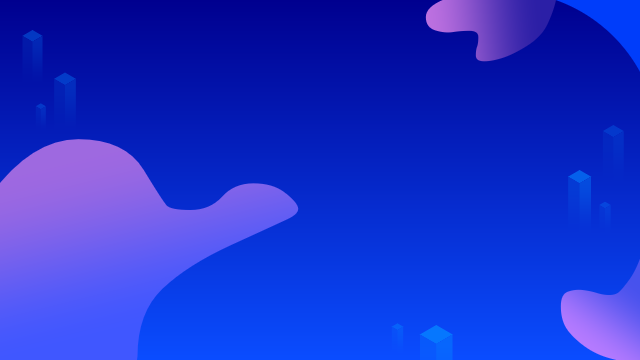
Give the GLSL for this background, as a Shadertoy shader.

```glsl
const vec2 GRID = vec2(768.0, 432.0);
const int KNOTS = 15;
const int STEPS = 8;
const int PILLARS = 8;

const vec3 SKY_TOP = vec3(0.0, 0.0, 0.56);
const vec3 SKY_BOTTOM = vec3(0.04, 0.30, 1.0);
const vec3 CORNER_BLUE = vec3(0.0, 0.24, 0.98);
const vec3 PILLAR_BLUE = vec3(0.02, 0.50, 1.0);
const vec3 HILL_MAUVE = vec3(0.62, 0.41, 0.88);
const vec3 HILL_BLUE = vec3(0.25, 0.34, 1.0);
const vec3 DROP_PINK = vec3(0.74, 0.44, 0.88);
const vec3 DROP_INDIGO = vec3(0.17, 0.12, 0.65);
const vec3 WAVE_LILAC = vec3(0.71, 0.48, 1.0);
const vec3 WAVE_BLUE = vec3(0.28, 0.32, 0.93);

const vec2 ARC_CENTER = vec2(605.0, 175.0);
const float ARC_RADIUS = 185.6;
const float ROOF_SLOPE = 0.58;
const float PILLAR_LENGTH = 5.2;
const float LEFT_FACE = 0.35;
const float RIGHT_FACE = 0.65;

// Spline handles of the three soft shapes, on the design grid
const vec2 HILL[KNOTS] = vec2[](
    vec2(-60, 300), vec2(38, 167), vec2(150, 167), vec2(195, 241), vec2(205, 252),
    vec2(252, 252), vec2(281, 220), vec2(327, 220), vec2(355, 241), vec2(360, 256),
    vec2(330, 270), vec2(225, 318), vec2(165, 375), vec2(165, 480), vec2(-60, 500));
const vec2 DROP[KNOTS] = vec2[](
    vec2(556, -10), vec2(511, 8), vec2(511, 33), vec2(534, 40), vec2(553, 37),
    vec2(574, 37), vec2(574, 52), vec2(571, 60), vec2(571, 73), vec2(588, 74),
    vec2(615, 66), vec2(650, 44), vec2(664, 14), vec2(670, -12), vec2(660, -60));
const vec2 WAVE[KNOTS] = vec2[](
    vec2(775, 290), vec2(763, 325), vec2(746, 348), vec2(738, 354), vec2(724, 354),
    vec2(708, 349), vec2(690, 347), vec2(673, 353), vec2(673, 382), vec2(684, 402),
    vec2(712, 424), vec2(745, 434), vec2(790, 440), vec2(830, 400), vec2(810, 300));

// Pillars: apex x, apex y, half width, strength
const vec4 PILLAR[PILLARS] = vec4[](
    vec4(39, 36, 12, 0.40), vec4(78, 87, 13, 0.38), vec4(49, 124, 6, 0.32),
    vec4(736, 150, 12.5, 0.28), vec4(695.5, 204, 13.7, 0.65), vec4(726, 242, 6.8, 0.30),
    vec4(477, 388, 6.8, 0.50), vec4(523.5, 390, 19.5, 0.85));

float coverage(float d, float pixel) {
    return clamp(0.5 - d / pixel, 0.0, 1.0);
}

// Signed distance to a closed quadratic B-spline
float splineShape(vec2 p, vec2 knots[KNOTS]) {
    float nearest = 1e9;
    float side = 1.0;
    for (int i = 0; i < KNOTS; i++) {
        vec2 handle = knots[i];
        vec2 start = 0.5 * (knots[(i + KNOTS - 1) % KNOTS] + handle);
        vec2 end = 0.5 * (handle + knots[(i + 1) % KNOTS]);
        vec2 a = start;
        for (int j = 1; j <= STEPS; j++) {
            float t = float(j) / float(STEPS);
            vec2 b = mix(mix(start, handle, t), mix(handle, end, t), t);
            vec2 edge = b - a;
            vec2 q = p - a;
            vec2 gap = q - edge * clamp(dot(q, edge) / dot(edge, edge), 0.0, 1.0);
            nearest = min(nearest, dot(gap, gap));
            // Each crossing of a horizontal ray flips the side
            if ((a.y > p.y) != (b.y > p.y) && q.x < edge.x * q.y / edge.y) side = -side;
            a = b;
        }
    }
    return side * sqrt(nearest);
}

// Opacity of a pillar with a rhombic roof and fading faces
float pillarAlpha(vec2 p, vec4 pillar, float pixel) {
    float width = pillar.z;
    float rise = width * ROOF_SLOPE;
    vec2 q = p - pillar.xy - vec2(0.0, rise);
    float slant = rise - abs(q.x) * ROOF_SLOPE;
    float roof = coverage(abs(q.y) - slant, pixel);
    float body = coverage(abs(q.x) - width, pixel) * coverage(slant - q.y, pixel);
    float face = mix(LEFT_FACE, RIGHT_FACE, coverage(-q.x, pixel));
    float fade = 1.0 - smoothstep(0.0, width * PILLAR_LENGTH, q.y);
    return pillar.w * max(roof, body * face * fade);
}

void mainImage(out vec4 fragColor, in vec2 fragCoord) {
    // Design grid with y running down
    vec2 uv = fragCoord / iResolution.xy;
    vec2 p = vec2(uv.x, 1.0 - uv.y) * GRID;
    float pixel = GRID.y / iResolution.y;

    // Sky and bright corner
    vec3 color = mix(SKY_BOTTOM, SKY_TOP, uv.y);
    vec2 fromArc = p - ARC_CENTER;
    float corner = max(ARC_RADIUS - length(fromArc), max(-fromArc.x, fromArc.y));
    color = mix(color, CORNER_BLUE, coverage(corner, pixel));

    // Pillars
    for (int i = 0; i < PILLARS; i++) {
        color = mix(color, PILLAR_BLUE, pillarAlpha(p, PILLAR[i], pixel));
    }

    // Soft shapes with their own gradients
    vec3 hill = mix(HILL_MAUVE, HILL_BLUE, smoothstep(210.0, 440.0, p.y + 0.25 * p.x));
    color = mix(color, hill, coverage(splineShape(p, HILL), pixel));
    vec3 drop = mix(DROP_PINK, DROP_INDIGO, smoothstep(505.0, 650.0, p.x - 0.1 * p.y));
    color = mix(color, drop, coverage(splineShape(p, DROP), pixel));
    float along = dot(p - vec2(700.0, 405.0), vec2(0.6, -0.8));
    vec3 wave = mix(WAVE_LILAC, WAVE_BLUE, smoothstep(-10.0, 90.0, along));
    color = mix(color, wave, coverage(splineShape(p, WAVE), pixel));

    fragColor = vec4(color, 1.0);
}
```
